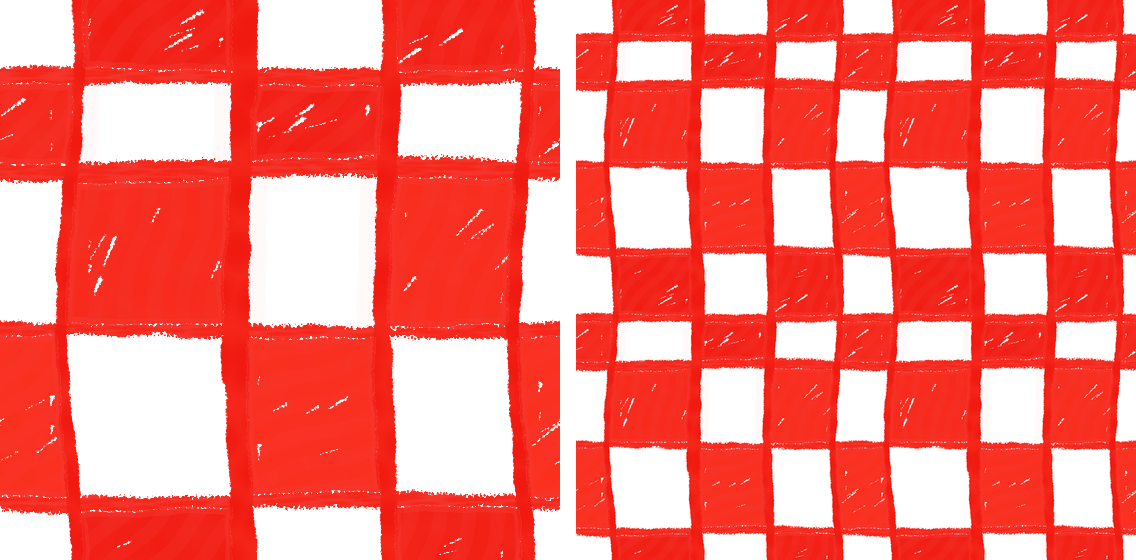
Left, the tile; right, the same tile 2 across and 2 down.
This pattern is drawn by a WebGL 2 fragment shader. Its source:

```glsl
#version 300 es
precision highp float;
// Hand-painted red and white checkerboard, four columns by four rows, tiling.
// Swaying marker strokes divide the cells; alternate cells are filled with
// hatched paint. Wrapped cellular noise frays the edges and leaves dry gaps.
uniform vec2 u_resolution;
out vec4 fragColor;

const float TAU = 6.2831853;
const vec3 PAPER = vec3(1.0);
const vec3 RED = vec3(0.96, 0.15, 0.10);
const vec3 DEEP = vec3(0.94, 0.10, 0.065);
const vec3 WARM = vec3(0.99, 0.20, 0.125);
const vec3 THIN = vec3(0.96, 0.22, 0.19);

// Stroke centres, half widths and sway, in canvas units
const vec4 COL_MID = vec4(0.126, 0.428, 0.690, 0.930);
const vec4 COL_HALF = vec4(0.013, 0.024, 0.018, 0.014);
const vec4 COL_SWAY = vec4(0.016, 0.008, 0.008, 0.014);
const vec4 ROW_MID = vec4(0.104, 0.409, 0.697, 0.863);
const vec4 ROW_HALF = vec4(0.017, 0.016, 0.022, 0.018);
const vec4 ROW_SWAY = vec4(0.005, -0.003, 0.006, -0.002);

float wrap(float x) { return x - floor(x + 0.5); }

vec2 hash2(vec2 p) {
    vec3 q = fract(p.xyx * vec3(0.1031, 0.1030, 0.0973));
    q += dot(q, q.yzx + 33.33);
    return fract((q.xx + q.yz) * q.zy);
}

// Distance to the nearest scattered point; wraps after "period" cells
float cellular(vec2 uv, vec2 period) {
    vec2 p = uv * period, base = floor(p);
    float nearest = 2.0;
    for (int y = -1; y <= 1; y++)
        for (int x = -1; x <= 1; x++) {
            vec2 c = base + vec2(x, y);
            nearest = min(nearest, length(c + hash2(mod(c, period)) - p));
        }
    return min(nearest, 1.0);
}

float cover(float d, float soft) { return 1.0 - smoothstep(-soft, soft, d); }

// Signed distance to the closest of four swaying strokes, and the cell index
float strokeDist(float across, float along, vec4 mid, vec4 halfWidth,
                 vec4 sway, float peak, out int cell) {
    float best = 1.0;
    cell = 0;
    for (int i = 0; i < 4; i++) {
        float k = float(i);
        float center = mid[i] + sway[i] * cos(TAU * (along - peak))
            + 0.0012 * sin(TAU * 7.0 * along + 1.7 * k)
            + 0.0007 * sin(TAU * 19.0 * along + 4.0 * k);
        float swell = 1.0 + 0.09 * tanh(8.0 * sin(TAU * 2.0 * along + 2.3 * k));
        best = min(best, abs(wrap(across - center)) - halfWidth[i] * swell);
        if (across > center) cell++;
    }
    cell %= 4;
    return best;
}

// Middle and half size of a cell lying between two neighbouring strokes
vec2 cellSpan(vec4 mid, int k) {
    float lo = mid[(k + 3) % 4] - (k == 0 ? 1.0 : 0.0);
    return 0.5 * vec2(lo + mid[k], mid[k] - lo);
}

// Tapered slits and nicks that the paint missed
float dryGaps(vec2 q, vec2 halfSize, vec2 id, float grain, float soft) {
    float gap = 0.0, lean = 0.3 + 0.8 * hash2(id + 5.0).x;
    for (int i = 0; i < 9; i++) {
        vec2 h = hash2(id * 7.3 + float(i) * 3.1 + 1.0);
        vec2 g = hash2(id * 5.7 + float(i) * 9.7 + 20.0);
        vec2 spot = (h * 2.0 - 1.0) * 0.72 * halfSize;
        if (i > 4) spot.x = sign(spot.x) * (halfSize.x - 0.034);
        float angle = i > 4 ? 1.4 : lean + 0.4 * (g.x - 0.5);
        float reach = i > 4 ? 0.007 : mix(0.012, 0.032, g.y);
        vec2 dir = vec2(cos(angle), sin(angle)), p = q - spot;
        float t = clamp(dot(p, dir), -reach, reach);
        float width = mix(0.0005, 0.0045, g.x * g.x) * (0.65 + 0.35 * t / reach);
        float d = length(p - t * dir) - width + 0.005 * (grain - 0.35);
        gap = max(gap, cover(d, soft) * step(h.y, 0.8));
    }
    return gap;
}

// Overlapping marker passes, tinted per cell
vec3 hatchedPaint(vec2 q, vec2 id, float blot) {
    vec2 h = hash2(id + 11.0);
    float angle = mix(0.3, 1.4, h.y);
    float u = dot(q, vec2(-sin(angle), cos(angle)));
    float v = dot(q, vec2(cos(angle), sin(angle)));
    float pass = sin(u * 120.0 + 0.8 * sin(v * 31.0) + h.x * TAU);
    vec3 tint = h.x < 0.5 ? mix(DEEP, RED, h.x * 2.0) : mix(RED, WARM, h.x * 2.0 - 1.0);
    tint = mix(tint, THIN, 0.22 * smoothstep(-0.1, 0.15, pass));
    return mix(tint, THIN, 0.3 * blot);
}

void main() {
    vec2 uv = gl_FragCoord.xy / u_resolution;
    float soft = 0.8 / min(u_resolution.x, u_resolution.y);
    ivec2 cell;
    float dv = strokeDist(uv.x, uv.y, COL_MID, COL_HALF, COL_SWAY, 0.922, cell.x);
    float dh = strokeDist(uv.y, uv.x, ROW_MID, ROW_HALF, ROW_SWAY, 0.65, cell.y);
    float inside = min(dv, dh);
    float grain = cellular(uv, vec2(180.0));
    float blot = cellular(uv, vec2(14.0));
    float bristle = cellular(uv, vec2(18.0, 130.0));
    vec2 id = vec2(cell);
    vec2 spanX = cellSpan(COL_MID, cell.x), spanY = cellSpan(ROW_MID, cell.y);
    vec2 q = vec2(wrap(uv.x - spanX.x), wrap(uv.y - spanY.x));

    // Paper with a faint ghost of paint along some sides
    float ghost = step(0.5, hash2(id + 3.0).x) * cover(dv - 0.028, 0.003);
    vec3 color = mix(PAPER, vec3(1.0, 0.96, 0.955), 0.5 * ghost);

    // Filled cells, thinner beside the strokes
    float filled = float((cell.x + cell.y) % 2);
    float fill = filled * cover(-inside - 0.007 + 0.004 * grain, soft);
    vec3 paint = hatchedPaint(q, id, blot);
    paint = mix(paint, THIN, 0.45 * cover(inside - 0.007 + 0.004 * blot, 0.001));
    float gaps = dryGaps(q, vec2(spanX.y, spanY.y), id, grain, soft);
    color = mix(color, paint, fill * (1.0 - gaps));

    // Dry horizontal strokes, then denser vertical ones
    float wear = 0.35 + 0.65 * blot;
    float across = cover(dh + 0.016 * wear * grain, soft);
    vec3 dryRed = mix(RED, THIN, 0.75 * smoothstep(0.2, 0.7, bristle));
    dryRed = mix(dryRed, vec3(0.98, 0.35, 0.32), 0.5 * cover(-dh - 0.004, 0.003) * grain);
    color = mix(color, dryRed, across * mix(1.0, 0.6, fill));
    float down = cover(dv + 0.006 * wear * grain, soft);
    vec3 wetRed = mix(DEEP, RED, smoothstep(0.1, 0.8, blot));
    color = mix(color, wetRed, down * mix(1.0, 0.7, fill));
    fragColor = vec4(color, 1.0);
}
```
